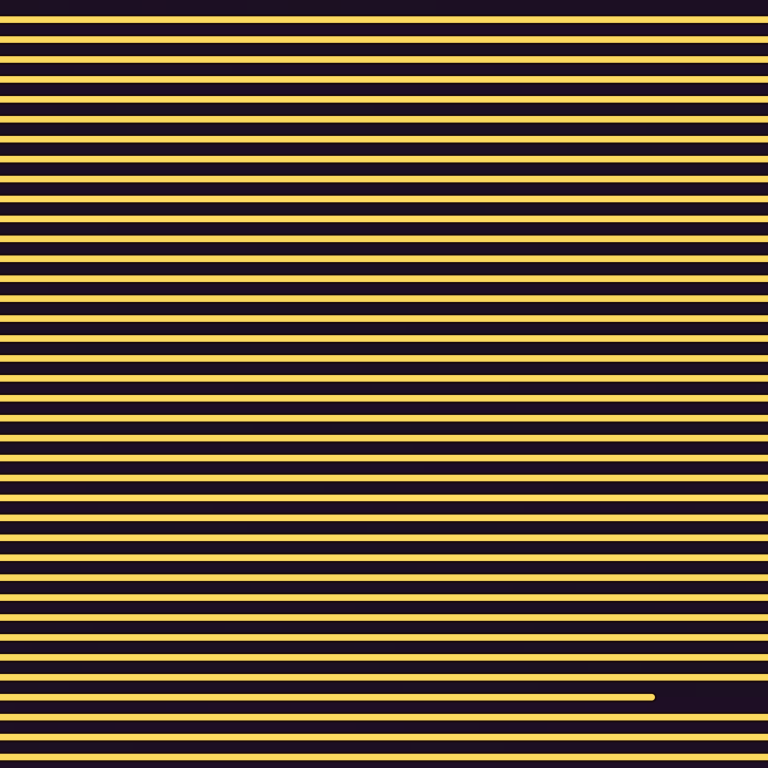
This pattern is drawn by a Shadertoy shader. Its source:

```glsl
float hash(vec2 p) {
    return fract(sin(dot(p, vec2(127.1, 311.7))) * 43758.5453);
}

float noise(vec2 p) {
    vec2 i = floor(p), f = fract(p);
    f = f * f * (3.0 - 2.0 * f);
    return mix(mix(hash(i), hash(i + vec2(1, 0)), f.x),
               mix(hash(i + vec2(0, 1)), hash(i + vec2(1, 1)), f.x), f.y);
}

// Signed distance to a horizontal bar with a rounded right end
float barDistance(vec2 p, float endX, float radius) {
    return length(vec2(max(p.x - endX, 0.0), p.y)) - radius;
}

void mainImage(out vec4 fragColor, in vec2 fragCoord) {
    vec2 uv = fragCoord / iResolution.xy;
    float pixel = 1.0 / iResolution.y;

    // 38 evenly spaced bars, leaving the top margin empty
    float pitch = 0.02595;
    float row = clamp(floor((uv.y - 0.0143) / pitch + 0.5), 0.0, 37.0);
    float offsetY = uv.y - 0.0143 - row * pitch;

    // The fourth bar from the bottom stops short
    float endX = row == 3.0 ? 0.8485 : 2.0;
    float d = barDistance(vec2(uv.x, offsetY), endX, 0.0043);

    // Dark gaps drift slightly between plum and ink
    float gap = floor((uv.y - 0.0143) / pitch);
    float tint = 0.7 * hash(vec2(gap, 4.0)) + 0.3 * noise(vec2(uv.x * 5.0, gap));
    vec3 color = mix(vec3(0.105, 0.065, 0.13), vec3(0.12, 0.052, 0.15), tint);

    // Thin shadow hugging each bar
    color = mix(vec3(0.09, 0.03, 0.05), color, smoothstep(0.0012, 0.0036, d));

    // Yellow bars with faint variation from row to row
    vec3 yellow = vec3(0.99, 0.855, 0.375) + 0.02 * (hash(vec2(row, 9.0)) - 0.5);
    color = mix(color, yellow, 1.0 - smoothstep(-0.75 * pixel, 0.75 * pixel, d));

    fragColor = vec4(color, 1.0);
}
```
